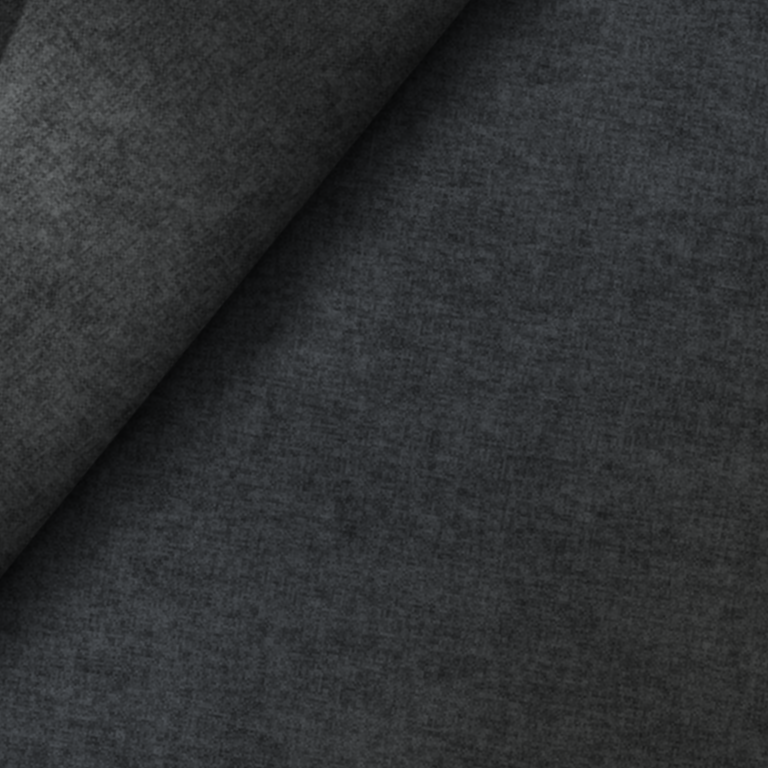
Reproduce this texture procedurally as a WebGL 2 fragment shader.

```glsl
#version 300 es
precision highp float;
// Charcoal woven cloth: a rolled fold lying diagonally over a flat sheet.
uniform vec2 u_resolution;
out vec4 fragColor;

float hash(vec2 p) {
  vec3 q = fract(p.xyx * vec3(0.1031, 0.1030, 0.0973));
  q += dot(q, q.yzx + 33.33);
  return fract((q.x + q.y) * q.z);
}

float noise(vec2 p) {
  vec2 i = floor(p), f = fract(p);
  f = f * f * (3.0 - 2.0 * f);
  return mix(mix(hash(i), hash(i + vec2(1, 0)), f.x),
             mix(hash(i + vec2(0, 1)), hash(i + vec2(1, 1)), f.x), f.y);
}

float fbm(vec2 p) {
  float sum = 0.0, amp = 0.5;
  for (int i = 0; i < 4; i++) {
    sum += amp * (noise(p) - 0.5);
    p = mat2(1.6, 1.2, -1.2, 1.6) * p + 17.3;
    amp *= 0.55;
  }
  return sum;
}

vec2 rotate(vec2 p, float a) {
  return mat2(cos(a), -sin(a), sin(a), cos(a)) * p;
}

// Crossed uneven threads plus fuzzy pile, centred on zero.
float weave(vec2 p) {
  p += 0.003 * vec2(noise(p * 14.0), noise(p * 14.0 + 40.0));
  float weft = noise(p * vec2(60.0, 260.0) + 100.0) - 0.5;
  float warp = noise(p * vec2(260.0, 70.0) + 300.0) - 0.5;
  float pile = noise(p * 310.0 + 500.0) - 0.5;
  float rib = sin(p.x * 900.0) * sin(p.y * 900.0);
  return 0.30 * weft + 0.24 * warp + 0.40 * pile + 0.04 * rib;
}

// Soft round patch of light.
float patchLight(vec2 p, vec2 centre, float radius) {
  vec2 q = (p - centre) / radius;
  return exp(-dot(q, q));
}

float flatLight(vec2 p, float d) {
  float light = 0.197;
  light += 0.030 * patchLight(p, vec2(0.15, 0.12), 0.25);
  light += 0.022 * patchLight(p, vec2(0.90, 0.85), 0.28);
  light += 0.020 * patchLight(p, vec2(0.55, 0.60), 0.20);
  light -= 0.020 * patchLight(p, vec2(0.95, 0.10), 0.40);
  float wobble = 0.03 * fbm(p * 9.0);
  float shade = smoothstep(0.015, 0.125, d + wobble);
  return light * mix(0.40, 1.0, shade) * mix(0.55, 1.0, smoothstep(0.0, 0.025, d));
}

float rollLight(vec2 p, float d) {
  float light = mix(0.115, 0.180, smoothstep(0.0, 0.10, -d));
  light += 0.125 * patchLight(p, vec2(0.0, 0.86), 0.19);
  light += 0.045 * patchLight(p, vec2(0.06, 0.58), 0.22);
  light -= 0.020 * patchLight(p, vec2(0.36, 0.90), 0.15);
  return light * mix(0.75, 1.0, smoothstep(0.0, 0.02, -d));
}

void main() {
  vec2 p = gl_FragCoord.xy / u_resolution;
  float px = 1.0 / min(u_resolution.x, u_resolution.y);

  // Signed distance from the crease: positive on the flat sheet.
  float d = dot(p - vec2(0.0, 0.247), vec2(0.776, -0.631));
  float onFlat = smoothstep(-1.5 * px, 1.5 * px, d);

  // Each surface has its own light and thread direction.
  float light = mix(rollLight(p, d), flatLight(p, d), onFlat);
  float threads = mix(weave(rotate(p, 0.68) + 3.0), weave(rotate(p, -0.17) + 1.0), onFlat);

  // Far rim of the roll, with the darker cloth behind it.
  float rim = dot(p - vec2(0.0, 0.92), vec2(-0.912, 0.410));
  light = mix(light, 0.15 + 0.5 * max(rim, 0.0), smoothstep(-0.004, 0.003, rim));

  // Cloudy wear and long faint streaks along the threads.
  vec2 q = rotate(p, -0.17);
  float wear = 0.26 * fbm(p * 13.0) + 0.20 * fbm(q * vec2(9.0, 55.0))
             + 0.12 * fbm(q * vec2(60.0, 10.0) + 70.0);
  light *= 1.0 + wear + 0.95 * threads;

  // Cool grey, turning neutral toward the lower right and on the lit roll.
  float warm = max(smoothstep(0.6, 1.3, p.x + 0.5 - p.y), 0.7 * (1.0 - onFlat));
  vec3 tint = mix(vec3(0.95, 1.0, 1.05), vec3(0.99, 1.01, 1.0), warm);
  fragColor = vec4(clamp(light * tint, 0.0, 1.0), 1.0);
}
```
